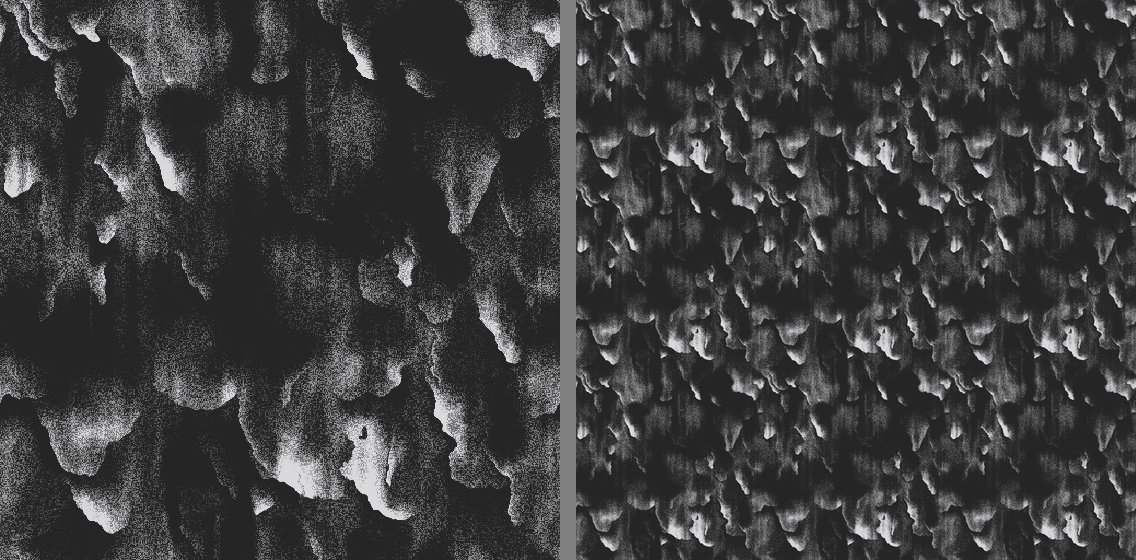
Left, the tile; right, the same tile 3 across and 3 down.
A Shadertoy shader for this texture:

```glsl
const vec3 INK = vec3(0.145, 0.145, 0.146);
const vec3 CHALK = vec3(0.85, 0.85, 0.86);
const float GRAIN_CELLS = 512.0;

vec2 hash2(vec2 cell, float seed) {
    vec3 h = fract(vec3(cell.xyx + seed * 17.31) * vec3(0.1031, 0.1030, 0.0973));
    h += dot(h, h.yzx + 33.33);
    return fract((h.xx + h.yz) * h.zy);
}

float corner(vec2 cell, vec2 offset, vec2 period, float seed) {
    float angle = 6.28318 * hash2(mod(cell, period), seed).x;
    return dot(vec2(cos(angle), sin(angle)), offset);
}

// Gradient noise that wraps after a whole number of cells
float noise(vec2 uv, vec2 period, float seed) {
    vec2 p = uv * period;
    vec2 i = floor(p), f = p - i;
    vec2 u = f * f * f * (f * (f * 6.0 - 15.0) + 10.0);
    vec2 e = vec2(0.0, 1.0);
    float low = mix(corner(i, f, period, seed), corner(i + e.yx, f - e.yx, period, seed), u.x);
    float high = mix(corner(i + e, f - e, period, seed), corner(i + 1.0, f - 1.0, period, seed), u.x);
    return mix(low, high, u.y);
}

float fadeOut(float start, float end, float x) {
    return 1.0 - smoothstep(start, end, x);
}

// Peeling flakes: x = light above a torn lower rim, y = dark hollows around it
vec2 flakes(vec2 uv, float count, float seed) {
    vec2 p = uv * count, base = floor(p);
    vec2 result = vec2(0.0);
    for (int j = -1; j <= 1; j++)
    for (int i = -1; i <= 1; i++) {
        vec2 cell = base + vec2(i, j);
        vec2 id = mod(cell, count);
        vec2 shape = hash2(id, seed + 1.0);
        vec2 traits = hash2(id, seed + 2.0);
        vec2 look = hash2(id, seed + 3.0);
        float strength = smoothstep(0.2, 0.85, traits.x);
        vec2 q = p - cell - mix(vec2(0.2), vec2(0.8), hash2(id, seed));
        q.x *= mix(1.0, 1.7, traits.y);

        float tilt = mix(-0.5, 1.9, shape.x);
        float curve = mix(1.2, 4.5, shape.y);
        float above = q.y + tilt * q.x - curve * q.x * q.x;
        float window = fadeOut(0.12, 0.65, abs(q.x)) * fadeOut(0.25, 1.0, abs(q.y));
        float focus = fadeOut(0.05, 0.55, abs(q.x - mix(-0.25, 0.2, look.x)));

        float inside = smoothstep(0.0, 0.004 * count, above);
        float light = inside * exp(-mix(2.2, 4.0, look.y) * max(above, 0.0)) * window * focus;
        float shadow = (1.0 - inside) * smoothstep(-0.4, 0.0, above) * window * focus;
        float hollow = fadeOut(0.15, 0.45, length(q - vec2(0.05, 0.65)));
        result = max(result, strength * vec2(light, max(shadow, hollow)));
    }
    return result;
}

// Thin upright scrape marks
float scrapes(vec2 uv) {
    float mark = 0.0;
    for (int i = 0; i < 7; i++) {
        vec2 center = hash2(vec2(i, 3), 41.0);
        vec2 size = mix(vec2(0.002, 0.02), vec2(0.006, 0.07), hash2(vec2(i, 5), 43.0));
        vec2 q = abs(fract(uv - center + 0.5) - 0.5) - size;
        mark = max(mark, fadeOut(-0.001, 0.001, max(q.x, q.y)));
    }
    return mark;
}

// Ragged offset for the torn rims
vec2 tear(vec2 uv) {
    vec2 sway = vec2(noise(uv, vec2(4.0), 3.0), noise(uv, vec2(5.0), 4.0));
    vec2 broad = vec2(noise(uv, vec2(11.0), 5.0), noise(uv, vec2(11.0), 6.0));
    vec2 fine = vec2(noise(uv, vec2(36.0), 7.0), noise(uv, vec2(42.0, 30.0), 8.0));
    float crumbs = noise(uv, vec2(110.0), 9.0);
    return 0.07 * sway + 0.05 * broad + 0.014 * fine + 0.004 * crumbs;
}

float coverage(vec2 uv) {
    vec2 torn = uv + tear(uv);
    vec2 large = flakes(torn, 3.0, 11.0);
    vec2 medium = flakes(torn, 5.0, 21.0);
    vec2 small = flakes(torn, 8.0, 31.0);
    float light = max(large.x, max(medium.x, 0.8 * small.x));
    float dark = max(large.y, max(0.9 * medium.y, 0.6 * small.y));

    // Worn ground with upright streaks and empty pools
    float streak = noise(uv, vec2(44.0, 5.0), 51.0) + 0.6 * noise(uv, vec2(90.0, 9.0), 52.0);
    float cloud = noise(uv, vec2(5.0, 4.0), 53.0) + 0.6 * noise(uv, vec2(13.0, 11.0), 54.0);
    float pools = smoothstep(-0.25, 0.08, noise(torn, vec2(6.0, 4.0), 55.0) + 0.1 * streak);
    float ground = max(0.0, 0.66 + 0.55 * cloud + 0.25 * streak) * pools;

    float patches = 1.0 + 1.3 * noise(uv, vec2(9.0, 6.0), 56.0) + 0.25 * streak;
    return ground * (1.0 - 0.92 * dark)
         + 1.9 * light * max(patches, 0.0) * (1.0 - 0.6 * dark)
         + 0.3 * scrapes(uv);
}

void mainImage(out vec4 fragColor, in vec2 fragCoord) {
    vec2 uv = fragCoord / iResolution.xy;

    // Stipple: each grain lights up once the coverage passes its threshold
    float grain = hash2(mod(floor(uv * GRAIN_CELLS), GRAIN_CELLS), 61.0).x;
    float threshold = mix(0.1, 0.88, grain);
    float chalk = clamp(0.9 * (coverage(uv) - threshold), 0.0, 1.0);
    fragColor = vec4(mix(INK, CHALK, chalk), 1.0);
}
```
